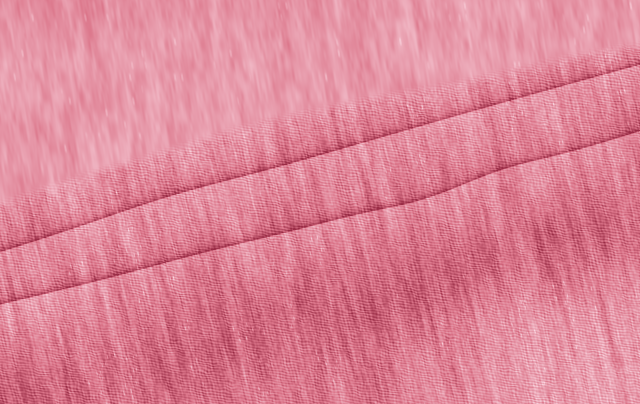
Give the GLSL for this texture, as a Shadertoy shader.

```glsl
// Folded pink linen: a soft backdrop, two rolled pleats and a broad front panel.

float hash(vec2 p) {
    vec3 q = fract(vec3(p.xyx) * vec3(0.1031, 0.1030, 0.0973));
    q += dot(q, q.yzx + 33.33);
    return fract((q.x + q.y) * q.z);
}

float noise(vec2 p) {
    vec2 i = floor(p), f = fract(p);
    f = f * f * (3.0 - 2.0 * f);
    return mix(mix(hash(i), hash(i + vec2(1, 0)), f.x),
               mix(hash(i + vec2(0, 1)), hash(i + vec2(1, 1)), f.x), f.y);
}

// Smooth swell of unit height
float bump(float x, float centre, float width) {
    float t = (x - centre) / width;
    return exp(-t * t);
}

// Uneven yarn: long streaks at several widths, centred on zero
float streaks(vec2 p, float width, float stretch) {
    float sum = 0.0, amp = 0.4;
    for (int i = 0; i < 4; i++) {
        sum += amp * (noise(p * vec2(width, stretch) + float(i) * 37.7) - 0.5);
        width *= 1.8;
        stretch *= 1.7;
        amp *= 0.95;
    }
    return sum;
}

// Sparse pale knots, one candidate in each cell, gathered in loose groups
float slubs(vec2 p, vec2 cells) {
    vec2 q = p * cells, id = floor(q), f = fract(q) - 0.5;
    f.x += 0.4 * (hash(id + 9.1) - 0.5);
    float body = smoothstep(0.3, 0.04, abs(f.x)) * smoothstep(0.48, 0.1, abs(f.y));
    float group = smoothstep(0.55, 0.8, noise(p * vec2(22.0, 7.0) + 5.0));
    return body * group * step(0.86, hash(id + 3.7));
}

// Staggered interlacing in cloth axes, fading when too fine to resolve
float weave(vec2 cloth, float pixel) {
    vec2 q = cloth * vec2(120.0, 130.0);
    q += 0.6 * vec2(noise(cloth * 60.0), noise(cloth * 60.0 + 19.0));
    float twill = cos(6.2832 * (q.y + 0.5 * q.x));
    float warp = cos(6.2832 * q.x);
    float wear = 0.4 + 1.2 * noise(q * 0.5);
    return (0.7 * twill + 0.4 * warp) * wear * (1.0 - smoothstep(0.45, 0.9, pixel * 130.0));
}

// Dark gap and broad shade at height d above a crease
float creaseShade(float d) {
    return 0.30 * exp(-d / 0.006) + 0.27 * exp(-d / 0.034);
}

vec3 linenColor(float tone) {
    vec3 deep = vec3(0.60, 0.17, 0.27);
    vec3 rose = vec3(0.86, 0.46, 0.54);
    vec3 pale = vec3(0.95, 0.74, 0.79);
    tone = clamp(tone, 0.0, 1.2);
    return tone < 0.5 ? mix(deep, rose, tone * 2.0) : mix(rose, pale, tone * 2.0 - 1.0);
}

float backdropTone(vec2 p) {
    vec2 t = vec2(p.x + 0.16 * p.y, p.y);
    float tone = 0.75 + 0.40 * streaks(t, 32.0, 8.0);
    tone += 0.10 * (noise(p * vec2(4.0, 5.0)) - 0.5);
    tone += 0.05 * smoothstep(0.5, 1.5, p.x) - 0.05 * smoothstep(0.8, 1.0, p.y);
    return tone + 0.18 * slubs(t, vec2(70.0, 34.0));
}

float frontTone(vec2 p, float below, float pixel) {
    // Cloth axes: x along the pleats, y along the hanging yarn
    vec2 cloth = vec2(p.x + 0.24 * p.y, p.y - 0.28 * p.x);
    float tone = 0.54 + 0.46 * streaks(cloth, 42.0, 4.5);
    tone += 0.15 * weave(cloth, pixel);
    tone += 0.20 * (noise(cloth * vec2(220.0, 140.0)) - 0.5);
    // Pale lip at the top of each pleat
    tone += 0.13 * exp(-below / 0.06);
    return tone + 0.28 * slubs(cloth, vec2(110.0, 60.0));
}

// Slow light and dark swells on the front panel
float panelLight(vec2 p, float below) {
    float corner = smoothstep(0.50, 0.0, length((p - vec2(1.50, 0.08)) * vec2(0.8, 1.2)));
    float leftGlow = smoothstep(0.25, 0.0, length(p - vec2(0.10, 0.14)));
    return 0.02 - 0.16 * bump(below, 0.23, 0.12) + 0.18 * corner + 0.06 * leftGlow
         + 0.08 * (noise(p * 4.0) - 0.5);
}

void mainImage(out vec4 fragColor, in vec2 fragCoord) {
    vec2 p = fragCoord / iResolution.y;
    float pixel = 1.0 / iResolution.y;
    float x = p.x;

    // Heights of the rear roll's rim and the two creases
    float rim = 0.496 + 0.332 * x - 0.0535 * x * x
              + 0.006 * bump(x, 0.62, 0.2) - 0.009 * bump(x, 1.15, 0.2);
    float upper = 0.3765 + 0.3128 * x - 0.0125 * x * x + 0.009 * bump(x, 0.42, 0.2);
    float lower = 0.247 + 0.2323 * x + 0.0244 * x * x + 0.005 * bump(x, 0.5, 0.2)
                - 0.010 * bump(x, 1.04, 0.12) + 0.008 * bump(x, 1.26, 0.12);

    float aboveUpper = p.y - upper, aboveLower = p.y - lower;
    float inUpper = smoothstep(0.002, -0.003, aboveUpper);
    float inLower = smoothstep(0.002, -0.003, aboveLower);

    // Distance below the top of whichever fold is visible
    float below = mix(mix(rim - p.y, -aboveUpper, inUpper), -aboveLower, inLower);
    float front = frontTone(p, max(below, 0.0), pixel);

    float rearRoll = front + 0.08 - creaseShade(max(aboveUpper, 0.0));
    float middleRoll = front + 0.06 - creaseShade(max(aboveLower, 0.0));
    float panel = front + panelLight(p, -aboveLower);

    float tone = mix(backdropTone(p), rearRoll, smoothstep(0.018, -0.018, p.y - rim));
    tone = mix(tone, middleRoll, inUpper);
    tone = mix(tone, panel, inLower);
    fragColor = vec4(linenColor(tone), 1.0);
}
```
